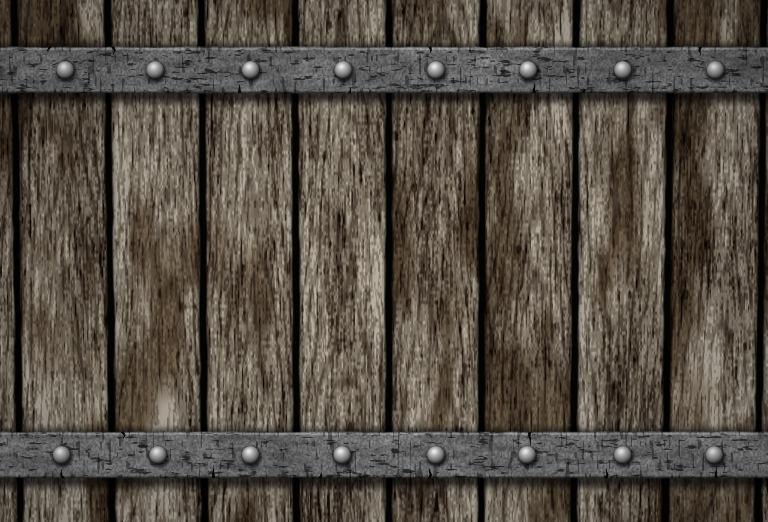
A Shadertoy shader for this texture:

```glsl
// Weathered vertical planks held by two riveted iron straps.

const float PITCH = 0.1211;       // plank spacing, canvas width = 1
const float FIRST_GAP = 0.0221;   // x of the first gap
const float STRAP_HALF = 0.0300;
const float RIVET_RADIUS = 0.0118;

const vec3 SOOT = vec3(0.05, 0.04, 0.03);
const vec3 UMBER = vec3(0.19, 0.145, 0.11);
const vec3 BROWN = vec3(0.31, 0.265, 0.22);
const vec3 DRIFTWOOD = vec3(0.47, 0.435, 0.38);
const vec3 BLEACHED = vec3(0.66, 0.63, 0.58);
const vec3 IRON = vec3(0.40, 0.40, 0.40);

float hash(vec2 p) {
    vec3 q = fract(vec3(p.xyx) * 0.1031);
    q += dot(q, q.yzx + 33.33);
    return fract((q.x + q.y) * q.z);
}

float noise(vec2 p) {
    vec2 i = floor(p), f = fract(p);
    f = f * f * (3.0 - 2.0 * f);
    return mix(mix(hash(i), hash(i + vec2(1, 0)), f.x),
               mix(hash(i + vec2(0, 1)), hash(i + vec2(1, 1)), f.x), f.y);
}

float fbm(vec2 p) {
    float sum = 0.0, amp = 0.5;
    for (int i = 0; i < 4; i++) {
        sum += amp * noise(p);
        p = p * 2.03 + 17.1;
        amp *= 0.5;
    }
    return sum / 0.9375;
}

vec3 woodRamp(float t) {
    vec3 c = mix(SOOT, UMBER, smoothstep(0.0, 0.2, t));
    c = mix(c, BROWN, smoothstep(0.2, 0.4, t));
    c = mix(c, DRIFTWOOD, smoothstep(0.4, 0.66, t));
    return mix(c, BLEACHED, smoothstep(0.66, 1.0, t));
}

// u runs from -0.5 to 0.5 across the plank
vec3 plank(float u, float y, float id) {
    float seed = hash(vec2(id, 7.0));
    vec2 p = vec2(u * PITCH, y) + vec2(id * 3.7, seed * 9.0);

    // Arched growth rings, bent by low noise
    float heart = u - 0.5 * (seed - 0.5);
    float rings = 10.0 * sqrt(heart * heart + 0.012) + (seed > 0.5 ? 7.0 : -7.0) * y;
    rings += 3.0 * fbm(p * vec2(20.0, 5.0));
    float ringLine = pow(0.5 + 0.5 * sin(6.2832 * rings), 5.0);

    // Fine fibres, dark pores and broad worn patches
    float fibre = noise(p * vec2(430.0, 32.0) + rings * 0.3);
    float streak = fbm(p * vec2(120.0, 7.0));
    float fleck = noise(p * vec2(512.0, 230.0));
    float wear = fbm(p * vec2(20.0, 6.0) + 5.0);
    float pores = smoothstep(0.66, 0.9, noise(p * vec2(400.0, 60.0) + 40.0));

    float tone = 0.66 + 0.42 * (fibre - 0.5) + 0.36 * (streak - 0.5);
    tone += 0.42 * (fleck - 0.5) + 0.75 * (wear - 0.5) + 0.12 * (seed - 0.5);
    tone -= 0.26 * ringLine * (0.4 + fleck) + 0.28 * pores;
    vec3 c = woodRamp(clamp(tone, 0.0, 1.0));

    // Damp brown stains, then rounded plank edges
    float stain = smoothstep(0.50, 0.70, fbm(p * vec2(15.0, 5.0) + 60.0));
    c *= mix(vec3(1.0), vec3(0.62, 0.55, 0.47), stain);
    return c * (1.0 - 0.3 * smoothstep(0.41, 0.47, abs(u)));
}

// Notch running inward from one edge of the strap
float crack(vec2 p, float row) {
    float cell = floor(p.x / PITCH);
    float pick = hash(vec2(cell, row + 3.0));
    float x = (p.x / PITCH - cell - mix(0.15, 0.85, pick)) * PITCH;
    float side = hash(vec2(cell, row + 9.0)) > 0.4 ? -1.0 : 1.0;
    float rise = STRAP_HALF - side * p.y;
    float depth = mix(0.004, 0.021, hash(vec2(cell, row + 21.0)));
    x += 0.003 * (noise(vec2(rise * 220.0, cell)) - 0.5);
    float halfWidth = 0.0021 * (1.0 - rise / depth);
    return smoothstep(0.0008, -0.0008, abs(x) - halfWidth) * step(rise, depth);
}

vec3 strap(vec2 p, float row) {
    vec2 s = p + row * 4.3;
    float brushed = fbm(s * vec2(30.0, 130.0));
    float broad = fbm(s * vec2(14.0, 20.0) + 12.0);
    float scratch = smoothstep(0.60, 0.78, fbm(s * vec2(70.0, 260.0) + 30.0));
    float nick = smoothstep(0.74, 0.9, noise(s * vec2(320.0, 70.0) + 80.0));
    vec3 c = IRON * (0.55 + 0.5 * brushed + 0.4 * broad);
    c *= (1.0 - 0.6 * scratch) * (1.0 - 0.4 * nick);
    c *= 0.80 + 0.4 * noise(s * vec2(500.0, 420.0));
    c += 0.16 * smoothstep(0.0025, 0.0, abs(p.y - STRAP_HALF + 0.0025));
    c *= 1.0 - 0.6 * smoothstep(-0.026, -STRAP_HALF, p.y);
    return mix(c, SOOT * 0.5, crack(p, row));
}

vec3 addRivet(vec3 base, vec2 q, float px) {
    vec2 d = q / RIVET_RADIUS;
    base *= 1.0 - 0.75 * smoothstep(1.45, 0.75, length(d + vec2(-0.1, 0.22)));
    vec3 n = vec3(d, sqrt(max(0.0, 1.0 - dot(d, d))));
    float light = max(0.0, dot(n, normalize(vec3(-0.2, 0.4, 0.9))));
    vec3 dome = vec3(0.12 + 0.62 * light + 0.18 * pow(light, 14.0));
    return mix(base, dome, smoothstep(px, -px, length(q) - RIVET_RADIUS));
}

void mainImage(out vec4 fragColor, in vec2 fragCoord) {
    float px = 1.0 / iResolution.x;
    vec2 p = fragCoord * px;

    // Planks lean slightly inward towards the bottom
    float lean = (p.x - 0.5) * 0.026 * (0.34 - p.y);
    float across = (p.x + lean - FIRST_GAP) / PITCH;
    float id = floor(across), u = fract(across) - 0.5;
    float gap = (0.5 - abs(u)) * PITCH - 0.0040 - 0.0018 * (noise(vec2(p.y * 45.0, id)) - 0.5);
    vec3 color = mix(SOOT * 0.25, plank(u, p.y, id), smoothstep(-px, 0.001 + px, gap));

    // Straps with their shadows and one rivet per plank
    for (int i = 0; i < 2; i++) {
        float row = float(i);
        vec2 q = vec2(p.x, p.y - mix(0.0872, 0.5885, row));
        color *= 1.0 - 0.65 * smoothstep(0.016, 0.0, abs(q.y + 0.004) - STRAP_HALF);
        float cell = floor((p.x - FIRST_GAP) / PITCH);
        float center = FIRST_GAP + (cell + 0.5) * PITCH + 0.005 * (hash(vec2(cell, row)) - 0.5);
        vec3 metal = addRivet(strap(q, row), vec2(p.x - center, q.y), px);
        float edge = abs(q.y) - STRAP_HALF + 0.0012 * (noise(vec2(p.x * 60.0, row)) - 0.5);
        color = mix(color, metal, smoothstep(px, -px, edge));
    }

    // Darkened border
    vec2 v = fragCoord / iResolution.xy - 0.5;
    color *= 1.08 - 0.6 * dot(v, v);
    fragColor = vec4(color, 1.0);
}
```
